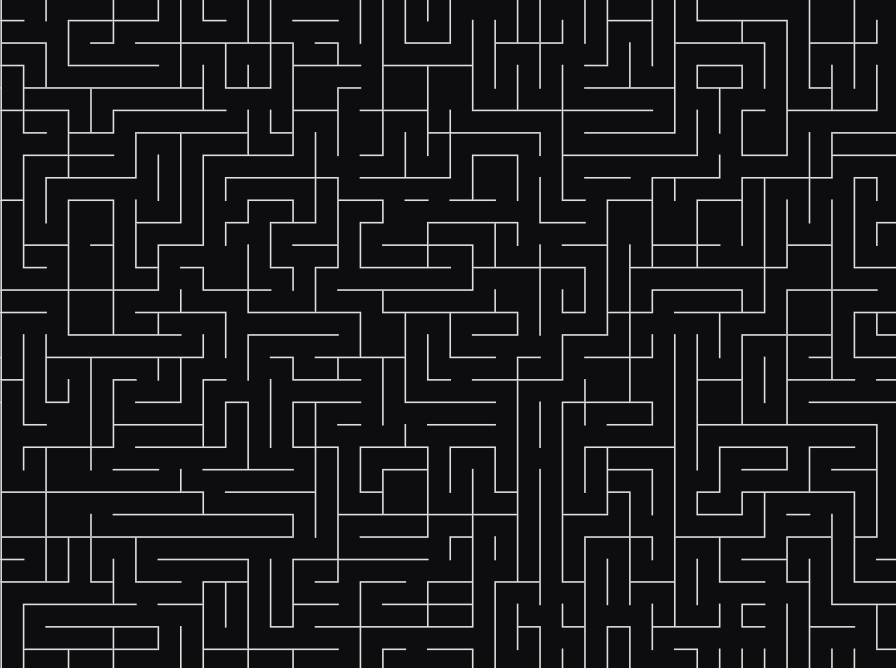
Write a Shadertoy shader that draws this pattern.

```glsl
// Thin pale maze walls on a square lattice over a near-black ground.

float hash(vec2 p) {
    return fract(sin(dot(p, vec2(127.1, 311.7))) * 43758.5453);
}

// Share of a one-pixel interval around x that lies between lo and hi.
float overlap(float x, float lo, float hi) {
    return clamp(x + 0.5, lo, hi) - clamp(x - 0.5, lo, hi);
}

// Does the hub (a lattice point of odd parity) send a wall in this direction?
bool hasArm(vec2 hub, vec2 dir) {
    bool along = (hash(hub) < 0.5) == (abs(dir.y) > 0.5);
    float kind = hash(hub + 57.3);
    float side = hash(hub + (along ? 91.7 : 23.9)) < 0.5 ? -1.0 : 1.0;
    bool chosen = (dir.x + dir.y) * side > 0.0;

    // Hubs on even columns are straight bars or dead ends.
    if (mod(hub.x, 2.0) < 0.5) return along && (kind < 0.8 || chosen);

    // Hubs on odd columns are straight bars, corners or tees.
    if (kind < 0.55) return along;
    if (kind < 0.8) return chosen;
    return along || chosen;
}

void mainImage(out vec4 fragColor, in vec2 fragCoord) {
    float width = iResolution.x;
    float cell = 0.02506 * width;
    float halfWall = 0.00089 * width;

    // Nearest lattice point, and the offset from it in pixels
    vec2 p = fragCoord - vec2(0.0013, -0.0042) * width;
    vec2 node = floor(p / cell + 0.5);
    vec2 offset = p - node * cell;
    bool nodeIsHub = mod(node.x + node.y, 2.0) > 0.5;

    // Outer wall on the left
    float wall = overlap(p.x, -halfWall, halfWall);

    // Four possible walls leaving the lattice point
    for (int i = 0; i < 4; i++) {
        float s = i < 2 ? 1.0 : -1.0;
        vec2 dir = (i % 2 == 0) ? vec2(s, 0.0) : vec2(0.0, s);
        bool present = nodeIsHub ? hasArm(node, dir) : hasArm(node + dir, -dir);
        if (present) {
            float lengthwise = overlap(dot(offset, dir), -halfWall, cell + halfWall);
            float across = overlap(dot(offset, dir.yx), -halfWall, halfWall);
            wall = max(wall, lengthwise * across);
        }
    }

    vec3 ground = vec3(0.052, 0.052, 0.06);
    vec3 chalk = vec3(0.87, 0.87, 0.875);
    fragColor = vec4(mix(ground, chalk, wall), 1.0);
}
```
